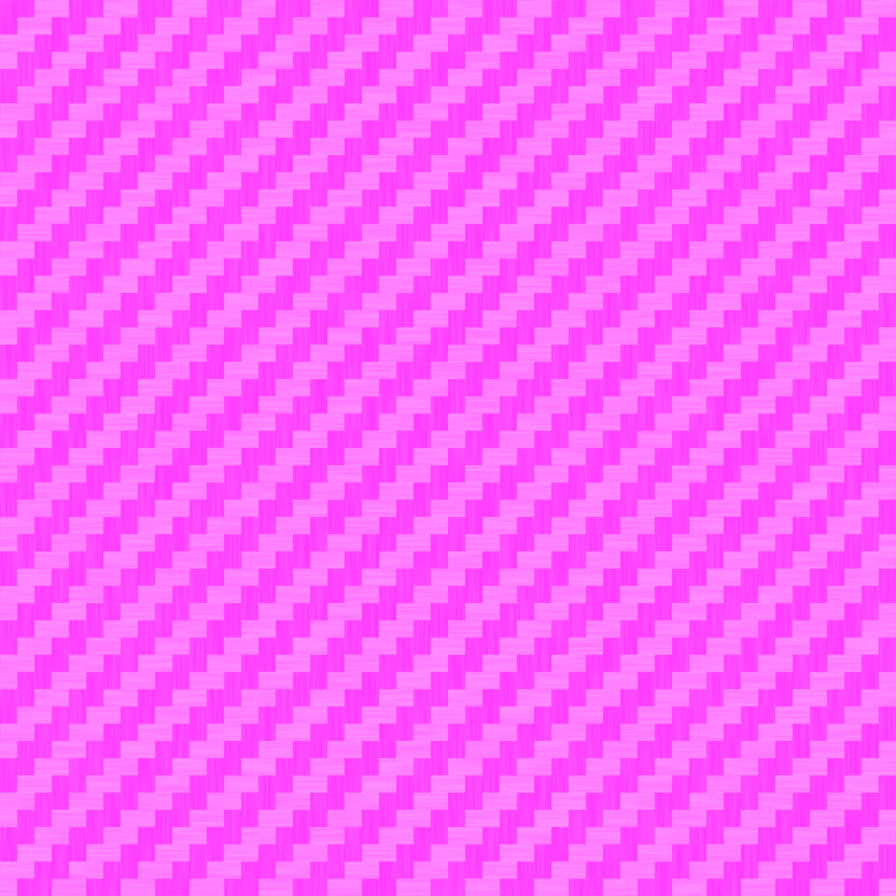
A three.js fragment shader for this texture:

```glsl
varying vec2 vUv;

const float REPEATS = 13.0;          // twill repeats across and down
const float STEPS = 4.0;             // threads in one repeat
const float FLOAT_LENGTH = 2.0;      // threads each float passes over
const float EDGE_SOFT = 0.05;        // half edge width, in threads
const float FIBRES = 8.0;            // fibres in one thread
const float STREAKS_ALONG = 26.0;    // streak lengths along the canvas
const float FIBRE_CONTRAST = 0.085;
const float BUNDLE_CONTRAST = 0.035;
const vec3 WARP_COLOR = vec3(1.0, 0.28, 1.0);
const vec3 WEFT_COLOR = vec3(1.0, 0.505, 1.0);

float hash(vec2 p) {
  return fract(sin(dot(p, vec2(12.9898, 78.233))) * 43758.5453);
}

// Value noise that wraps after a whole number of lattice cells
float wrapNoise(vec2 uv, vec2 count, float seed) {
  vec2 p = uv * count;
  vec2 i = floor(p);
  vec2 f = fract(p);
  f = f * f * (3.0 - 2.0 * f);
  vec2 a = mod(i, count);
  vec2 b = mod(i + 1.0, count);
  float low = mix(hash(a + seed), hash(vec2(b.x, a.y) + seed), f.x);
  float high = mix(hash(vec2(a.x, b.y) + seed), hash(b + seed), f.x);
  return mix(low, high, f.y);
}

// 1 where the vertical warp lies on top
float warpOnTop(vec2 cell) {
  return 1.0 - step(FLOAT_LENGTH - 0.5, mod(cell.x - cell.y - 1.0, STEPS));
}

// Stepped twill with softened cell edges
float twill(vec2 p) {
  vec2 i = floor(p - 0.5);
  vec2 f = smoothstep(0.5 - EDGE_SOFT, 0.5 + EDGE_SOFT, fract(p - 0.5));
  float low = mix(warpOnTop(i), warpOnTop(i + vec2(1.0, 0.0)), f.x);
  float high = mix(warpOnTop(i + vec2(0.0, 1.0)), warpOnTop(i + 1.0), f.x);
  return mix(low, high, f.y);
}

// Fine streaks: x runs along the thread, y across it
float fibres(vec2 uv, float seed) {
  float threads = REPEATS * STEPS;
  float fine = wrapNoise(uv, vec2(STREAKS_ALONG, threads * FIBRES), seed);
  float bundle = wrapNoise(uv, vec2(REPEATS, threads * 2.0), seed + 7.0);
  return (fine - 0.5) * FIBRE_CONTRAST + (bundle - 0.5) * BUNDLE_CONTRAST;
}

void main() {
  vec3 warp = WARP_COLOR + fibres(vUv.yx, 3.0);
  vec3 weft = WEFT_COLOR + fibres(vUv, 19.0);
  vec3 color = mix(weft, warp, twill(vUv * REPEATS * STEPS));

  // Red and blue stay saturated; the streaks show in green
  gl_FragColor = vec4(1.0, clamp(color.g, 0.0, 1.0), 1.0, 1.0);
}
```
